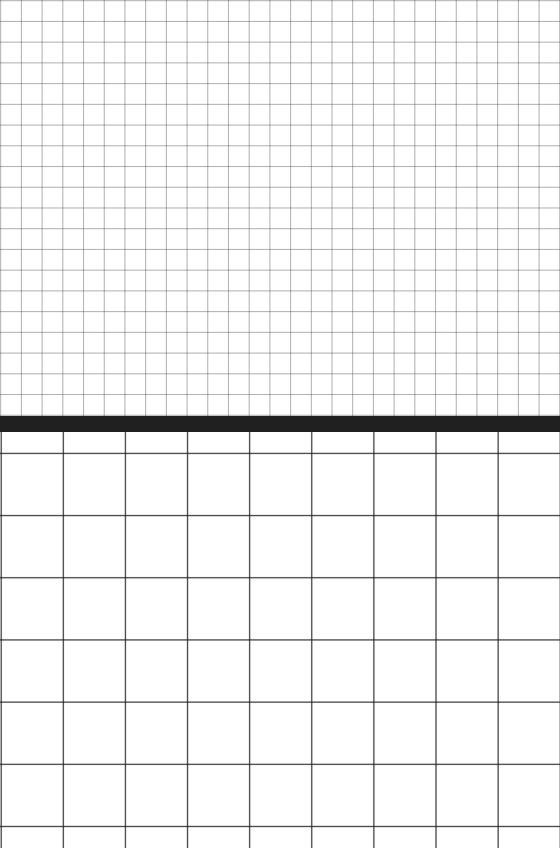
Top, the full canvas; bottom, a detail of the centre.
A Shadertoy shader for this pattern:

```glsl
// Area under a unit tent filter, from its left end up to x
vec2 tentArea(vec2 x) {
    x = clamp(x, -1.0, 1.0);
    return 0.5 + x - 0.5 * x * abs(x);
}

void mainImage(out vec4 fragColor, in vec2 fragCoord) {
    // Cell coordinates counted from the top left, with a thin outer margin
    vec2 cellsPerCanvas = vec2(27.045, 20.07);
    vec2 uv = fragCoord / iResolution.xy;
    uv.y = 1.0 - uv.y;
    vec2 cell = uv * cellsPerCanvas - 0.034;
    vec2 pixelSize = cellsPerCanvas / iResolution.xy;

    // Distance to the nearest vertical and horizontal line
    vec2 lineDistance = abs(fract(cell + 0.5) - 0.5);

    // Filtered coverage of the hairlines
    float halfWidth = 0.0084;
    vec2 coverage = tentArea((lineDistance + halfWidth) / pixelSize)
                  - tentArea((lineDistance - halfWidth) / pixelSize);

    // Crossings combine both lines
    float paper = (1.0 - coverage.x) * (1.0 - coverage.y);
    fragColor = vec4(mix(vec3(0.09), vec3(1.0), paper), 1.0);
}
```
